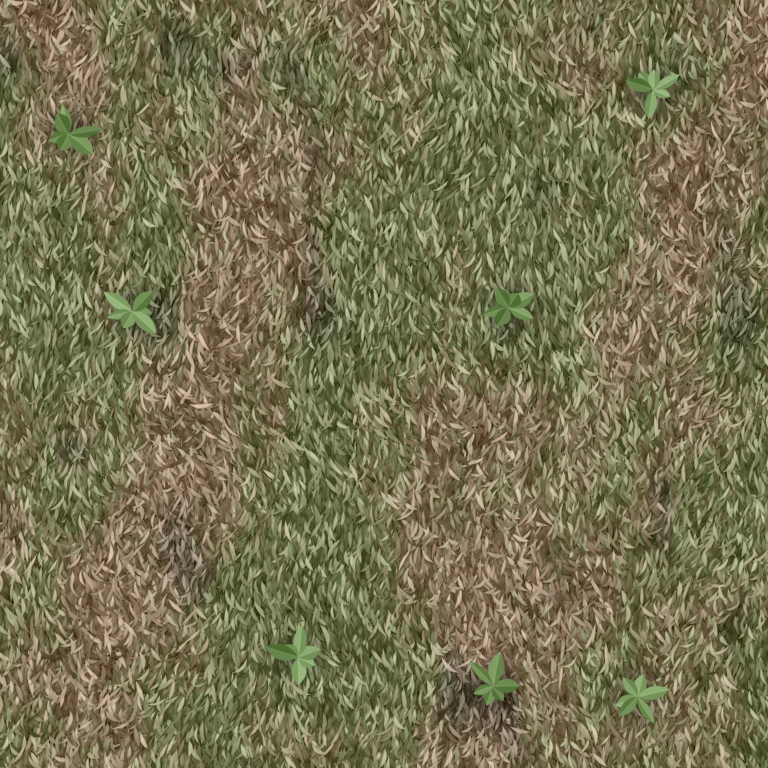
A WebGL 1 fragment shader for this texture:

```glsl
precision highp float;
// Worn lawn seen from above: short curved blades in stacked jittered grids,
// tinted by upright green and dry patches of gradient noise, with dark soil
// gaps between them and a few scattered broad-leaved rosettes on top.

uniform vec2 u_resolution;

#define BLADE_CELLS 48.0
#define BLADE_LENGTH 0.0150
#define BLADE_WIDTH 0.0026
#define BLADE_SPREAD 0.95
#define BLADE_CONTRAST 0.46
#define SHADOW 0.060
#define SOFTNESS 0.0014
#define WEED_CELLS 4.0
#define WEED_SHARE 0.33
#define GREEN vec3(0.435, 0.465, 0.310)
#define DRY vec3(0.545, 0.455, 0.365)
#define LEAF vec3(0.460, 0.580, 0.350)

vec3 hash3(vec2 p) {
  vec3 q = fract(p.xyx * vec3(0.1031, 0.1030, 0.0973));
  q += dot(q, q.yxz + 33.33);
  return fract((q.xxy + q.yzz) * q.zyx);
}

float cornerSlope(vec2 cell, vec2 offset) {
  float angle = 6.2832 * hash3(cell + 71.0).x;
  return dot(vec2(cos(angle), sin(angle)), offset);
}

float gradientNoise(vec2 p) {
  vec2 i = floor(p), f = p - i;
  vec2 u = f * f * f * (f * (f * 6.0 - 15.0) + 10.0);
  vec2 e = vec2(1.0, 0.0);
  return mix(mix(cornerSlope(i, f), cornerSlope(i + e, f - e), u.x),
             mix(cornerSlope(i + e.yx, f - e.yx), cornerSlope(i + 1.0, f - 1.0), u.x), u.y);
}

vec2 turn(vec2 p, float angle) {
  float c = cos(angle), s = sin(angle);
  return vec2(c * p.x + s * p.y, c * p.y - s * p.x);
}

// Paints one layer of blades; turf holds (tone, dryness).
vec2 paintBlades(vec2 turf, vec2 p, float layer, float dryness, float lean, float soft) {
  vec2 grid = p * BLADE_CELLS + hash3(vec2(layer, 5.0)).xy * 7.0;
  vec2 home = floor(grid);
  for (int y = -1; y <= 1; y++) {
    for (int x = -1; x <= 1; x++) {
      vec2 cell = home + vec2(float(x), float(y));
      vec3 place = hash3(cell + layer * 17.3);
      vec3 look = hash3(cell + layer * 29.7 + 130.0);
      float swing = (place.z + look.x - 1.0) * BLADE_SPREAD * (1.0 + 0.7 * dryness);
      vec2 q = turn((grid - cell - place.xy) / BLADE_CELLS, 1.5708 + lean + swing);
      float along = q.x / (BLADE_LENGTH * mix(0.65, 1.0, look.y));
      float side = abs(q.y + (look.x - 0.5) * 0.008 * along * along);
      float halfWidth = BLADE_WIDTH * mix(0.65, 1.15, place.z) * (1.0 - along * along);
      float edge = side - halfWidth;
      float shade = 1.0 - smoothstep(0.0, 0.0032, edge);
      float cover = 1.0 - smoothstep(-soft, soft, edge);
      float tone = 0.065 + BLADE_CONTRAST * (look.z - 0.5) + 0.04 * along;
      turf.x -= SHADOW * shade;
      turf = mix(turf, vec2(tone, dryness + 0.7 * (look.y - 0.5)), cover);
    }
  }
  return turf;
}

// Paints a rosette of pointed leaves, kept well inside its own cell.
vec3 paintWeed(vec3 color, vec2 p, float soft) {
  vec2 cell = floor(p * WEED_CELLS);
  vec3 place = hash3(cell + 211.0);
  if (place.z > WEED_SHARE) return color;
  vec2 q = p - (cell + 0.28 + 0.44 * place.xy) / WEED_CELLS;
  color *= 1.0 - 0.30 * (1.0 - smoothstep(0.008, 0.048, length(q)));
  for (int i = 0; i < 6; i++) {
    float n = float(i);
    vec3 look = hash3(cell * 9.0 + n * 3.7 + 307.0);
    vec2 leaf = turn(q, n * 1.0472 + 0.9 * look.x + 6.28 * place.x);
    float along = leaf.x / mix(0.022, 0.046, look.y);
    float side = leaf.y + 0.006 * (look.z - 0.5) * along * along;
    float halfWidth = mix(0.006, 0.011, look.z) * 4.0 * along * (1.0 - along);
    float cover = 1.0 - smoothstep(-soft, soft, abs(side) - halfWidth);
    float rib = 1.0 - smoothstep(0.0, 0.002, abs(side));
    float light = mix(-0.11, 0.09, look.x) + 0.07 * rib + 0.05 * sign(side) * (1.0 - rib);
    color = mix(color, LEAF + light, cover);
  }
  return color;
}

void main() {
  vec2 p = gl_FragCoord.xy / u_resolution.y;
  float soft = max(SOFTNESS, 1.0 / u_resolution.y);

  // Patches: upright dry bands, bare soil and the local lean of the grass.
  float bands = gradientNoise(p * vec2(5.5, 2.0) + 3.1);
  float clumps = gradientNoise(p * vec2(15.0, 9.0) + 8.4);
  float dryness = smoothstep(-0.45, 0.60, bands + 0.55 * clumps);
  float soil = smoothstep(0.22, 0.60, gradientNoise(p * vec2(11.0, 6.0) + 41.0) + 0.25 * bands);
  float lean = 0.8 * gradientNoise(p * 6.0 + 23.0);

  // Ground first, then blades from the lowest layer to the top one.
  float grain = gradientNoise(p * vec2(150.0, 95.0));
  vec2 turf = vec2(-0.03 + 0.16 * grain, dryness);
  for (int i = 0; i < 8; i++) {
    turf = paintBlades(turf, p, float(i) + 1.0, dryness, lean, soft);
  }

  float tone = turf.x + 0.06 * grain + 0.07 * gradientNoise(p * 32.0 + 60.0) - 0.10 * soil;
  vec3 color = mix(GREEN, DRY, clamp(turf.y, 0.0, 1.0)) + tone;
  color = mix(color, vec3(dot(color, vec3(0.333))), 0.35 * soil);
  color = paintWeed(color, p, soft);
  gl_FragColor = vec4(clamp(color, 0.0, 1.0), 1.0);
}
```
